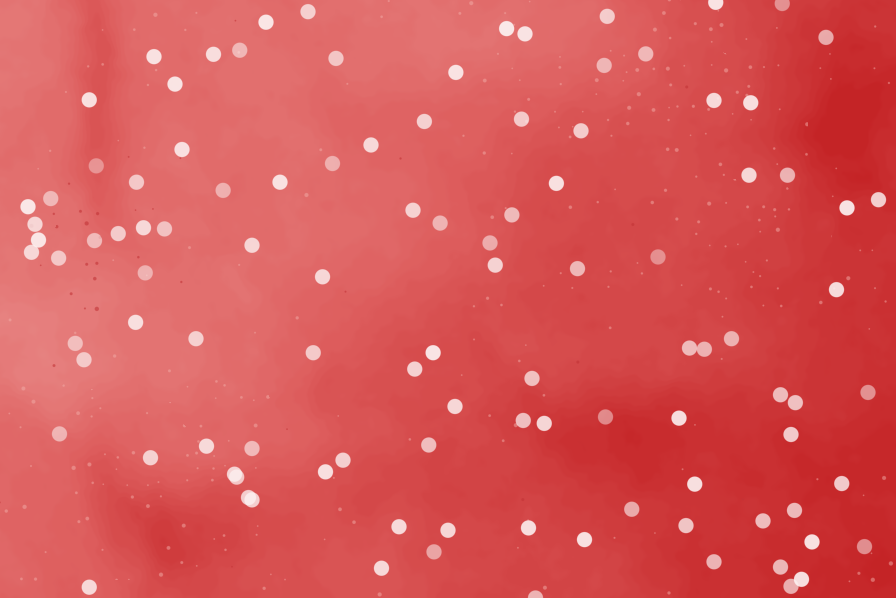
Write a Shadertoy shader that draws this background.

```glsl
const int DOT_COUNT = 106;
const float DOT_RADIUS = 0.0127;

float hash(vec2 p) {
    return fract(sin(dot(p, vec2(127.1, 311.7))) * 43758.5453);
}

vec2 hash2(vec2 p) {
    return vec2(hash(p), hash(p + 37.3));
}

float valueNoise(vec2 p) {
    vec2 i = floor(p), f = fract(p);
    f = f * f * (3.0 - 2.0 * f);
    return mix(mix(hash(i), hash(i + vec2(1, 0)), f.x),
               mix(hash(i + vec2(0, 1)), hash(i + vec2(1, 1)), f.x), f.y);
}

float fbm(vec2 p, int octaves) {
    float sum = 0.0, amplitude = 0.5;
    for (int i = 0; i < octaves; i++) {
        sum += amplitude * valueNoise(p);
        p = mat2(1.6, 1.2, -1.2, 1.6) * p + 7.7;
        amplitude *= 0.5;
    }
    return sum;
}

float blob(vec2 p, vec2 center, vec2 size) {
    vec2 q = (p - center) / size;
    return exp(-dot(q, q));
}

float disc(vec2 p, vec2 center, float radius, float pixel) {
    return 1.0 - smoothstep(radius - pixel, radius + pixel, length(p - center));
}

// Pigment lightness: 0 is deep red, 1 is pale pink
float washTone(vec2 p) {
    vec2 warp = vec2(fbm(p * 4.0, 5), fbm(p * 4.0 + 19.0, 5)) - 0.48;
    vec2 q = p + 0.22 * warp;
    float tone = 0.64 - 0.34 * q.x + 0.14 * (q.y - 0.5);
    tone += 0.23 * blob(q, vec2(0.14, 0.42), vec2(0.26, 0.20));
    tone += 0.24 * blob(q, vec2(0.88, 0.97), vec2(0.28, 0.14));
    tone += 0.12 * blob(q, vec2(0.50, 0.72), vec2(0.30, 0.25));
    tone += 0.12 * blob(q, vec2(0.47, 0.27), vec2(0.16, 0.06));
    tone -= 0.24 * blob(q, vec2(0.27, 0.14), vec2(0.11, 0.11));
    tone -= 0.20 * blob(q, vec2(0.18, 0.86), vec2(0.05, 0.20));
    tone -= 0.24 * blob(q, vec2(1.43, 0.80), vec2(0.14, 0.20));
    tone -= 0.18 * blob(q, vec2(1.05, 0.26), vec2(0.22, 0.10));
    tone += 0.28 * (fbm(q * 5.0 + 3.0, 5) - 0.48);
    return tone + 0.07 * (fbm(p * 26.0, 3) - 0.44);
}

// Soft steps leave the ragged contours of dried paint
float softSteps(float value, float levels) {
    float scaled = value * levels;
    return (floor(scaled) + smoothstep(0.25, 0.75, fract(scaled))) / levels;
}

vec3 washColor(float tone) {
    vec3 deep = vec3(0.77, 0.14, 0.15);
    vec3 middle = vec3(0.865, 0.36, 0.36);
    vec3 pale = vec3(0.92, 0.57, 0.56);
    vec3 color = mix(deep, middle, clamp(tone * 2.0, 0.0, 1.0));
    return mix(color, pale, clamp(tone * 2.0 - 1.0, 0.0, 1.0));
}

float specks(vec2 p, float cellSize, float density, float pixel) {
    vec2 cell = floor(p / cellSize);
    vec2 center = (cell + 0.2 + 0.6 * hash2(cell)) * cellSize;
    float radius = mix(0.0012, 0.0036, pow(hash(cell + 5.1), 2.0));
    float present = step(hash(cell + 11.9), density);
    return present * disc(p, center, radius, pixel);
}

void mainImage(out vec4 fragColor, in vec2 fragCoord) {
    float pixel = 0.75 / iResolution.y;
    vec2 p = fragCoord / iResolution.y;
    float aspect = iResolution.x / iResolution.y;

    // Watercolour wash
    vec3 color = washColor(softSteps(washTone(p), 28.0));

    // Fine splatter, gathered in a few regions
    float lightArea = blob(p, vec2(1.08, 0.85), vec2(0.22, 0.14))
                    + blob(p, vec2(1.24, 0.58), vec2(0.16, 0.12))
                    + blob(p, vec2(0.22, 0.22), vec2(0.20, 0.16));
    float darkArea = blob(p, vec2(0.15, 0.59), vec2(0.10, 0.10));
    float lightSpecks = specks(p, 0.023, 0.02 + 0.4 * lightArea, pixel);
    float darkSpecks = specks(p + 3.0, 0.023, 0.4 * darkArea, pixel);
    color = mix(color, vec3(0.95, 0.68, 0.66), 0.5 * lightSpecks);
    color = mix(color, vec3(0.76, 0.20, 0.21), 0.6 * darkSpecks);

    // Translucent confetti dots
    for (int i = 0; i < DOT_COUNT; i++) {
        vec2 seed = vec2(float(i), 4.7);
        vec2 center = hash2(seed) * vec2(aspect, 1.0);
        float opacity = mix(0.38, 0.92, sqrt(hash(seed + 71.3)));
        color = mix(color, vec3(0.99, 0.95, 0.95),
                    opacity * disc(p, center, DOT_RADIUS, pixel));
    }

    fragColor = vec4(color, 1.0);
}
```
